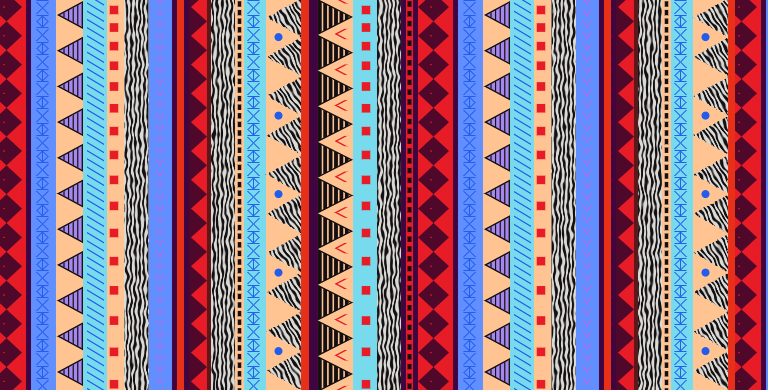
Give the GLSL for this pattern, as a Shadertoy shader.

```glsl
// Vertical folk-textile stripes with zebra fur, wedges, diamonds and stitched trims.

const float HEIGHT = 390.0;      // design units down the canvas
const float WEDGE_STEP = 35.7;
const float FUR_STEP = 39.25;
const float DIAMOND_STEP = 28.8;
const int BANDS = 26;

const vec3 INK = vec3(0.08, 0.06, 0.07);
const vec3 RED = vec3(0.91, 0.11, 0.15);
const vec3 ROYAL = vec3(0.13, 0.36, 0.93);
const vec3 LILAC = vec3(0.65, 0.53, 0.94);
const vec3 PINK = vec3(0.74, 0.40, 0.88);
const vec3 PEACH = vec3(1.0, 0.77, 0.57);
const vec3 MAROON = vec3(0.31, 0.03, 0.16);

// maroon, red, plum, blue, peach, cyan, white, vermilion, brown
const vec3 PALETTE[9] = vec3[9](MAROON, RED, vec3(0.25, 0.02, 0.25),
    vec3(0.38, 0.56, 1.0), PEACH, vec3(0.47, 0.86, 0.93),
    vec3(0.86, 0.86, 0.84), vec3(0.91, 0.19, 0.10), vec3(0.36, 0.09, 0.10));
const float EDGE[BANDS] = float[BANDS](-9., 22., 26., 31., 56., 83., 107., 124.,
    149., 172., 177., 184., 189., 207., 211., 235., 244., 266., 301., 309.,
    318., 353., 377., 401., 406., 413.);
const int TINT[BANDS] = int[BANDS](0, 1, 2, 3, 4, 5, 4, 6, 3, 2, 7, 2, 0, 8, 6,
    4, 5, 4, 7, 2, 4, 5, 6, 2, 1, 2);

vec2 gradient(vec2 cell) {
    float a = 6.2832 * fract(sin(dot(cell, vec2(127.1, 311.7))) * 43758.5);
    return vec2(cos(a), sin(a));
}

float gradientNoise(vec2 p) {
    vec2 i = floor(p), f = p - i, u = f * f * f * (f * (f * 6.0 - 15.0) + 10.0);
    vec2 e = vec2(1, 0);
    float low = mix(dot(gradient(i), f), dot(gradient(i + e), f - e), u.x);
    float high = mix(dot(gradient(i + e.yx), f - e.yx), dot(gradient(i + 1.0), f - 1.0), u.x);
    return mix(low, high, u.y);
}

// Signed offset from the nearest repeat
float repeatAt(float v, float center, float period) {
    return mod(v - center + 0.5 * period, period) - 0.5 * period;
}

float cover(float d, float px) { return 1.0 - smoothstep(-0.6 * px, 0.6 * px, d); }

void paint(inout vec3 col, vec3 tint, float d, float px) { col = mix(col, tint, cover(d, px)); }

float box(vec2 p, vec2 halfSize) {
    vec2 d = abs(p) - halfSize;
    return max(d.x, d.y);
}

// Triangle from a sideways apex to an upright base
float wedge(float x, float y, float apex, float base, float halfBase) {
    float len = abs(base - apex), t = (x - apex) / (base - apex);
    float side = (abs(y) - halfBase * t) * len / length(vec2(len, halfBase));
    return max(side, (t - 1.0) * len);
}

// Wavy, broken fur streaks; negative inside the ink
float zebra(vec2 p) {
    float bend = 4.5 * gradientNoise(p * vec2(0.10, 0.085));
    float breaks = 1.3 * gradientNoise(p * vec2(0.22, 0.13) + 40.0);
    return (0.08 - sin(1.45 * p.x + bend) - breaks) * 0.7;
}

// Crosses, bars and open diamonds threaded on a spine
float stitchwork(float x, float y) {
    x = abs(x);
    y = abs(repeatAt(y, 8.0, 27.0));
    float crossArm = max(abs(x - y) * 0.7 - 0.5, y - 6.0);
    float bar = max(abs(y - 7.5) - 0.45, x - 6.0);
    float diamond = max(abs(x + 13.5 - y - 5.5) * 0.7 - 0.5, 8.0 - y);
    float spine = max(x - 0.45, 8.0 - y);
    return min(min(crossArm, bar), min(diamond, spine));
}

// Offset from the nearest square, spacing widens downward
float widening(float y) {
    float n = floor((sqrt(289.0 + 2.12 * (y - 10.0)) - 17.0) / 1.06 + 0.5);
    return y - (10.0 + n * (17.0 + 0.53 * n));
}

void mainImage(out vec4 fragColor, in vec2 fragCoord) {
    float px = HEIGHT / iResolution.y;
    float x = mod(fragCoord.x * px, 735.0), y = HEIGHT - fragCoord.y * px;
    vec2 fur = vec2(fragCoord.x * px, y);
    if (x >= 418.0) x -= 427.0;

    // Plain bands
    vec3 col = PALETTE[0];
    for (int i = 0; i < BANDS; i++) paint(col, PALETTE[TINT[i]], EDGE[i] - x, px);

    // Diamonds and red teeth
    float dy = repeatAt(y, 7.0, DIAMOND_STEP);
    float diamond = (abs(x - 6.5) * 0.93 + abs(dy) - 14.4) * 0.72;
    paint(col, RED, max(-diamond, x - 22.0), px);
    paint(col, RED, length(vec2(x - 4.0, dy)) - 0.7, px);
    paint(col, RED, wedge(x, dy, 191.0, 207.0, 14.4), px);

    // Stitched trims
    paint(col, ROYAL, min(stitchwork(x - 42.5, y), stitchwork(x - 253.5, y)), px);

    // Lilac wedges with dark outline and ribs
    float lilac = wedge(x, repeatAt(y, 15.0, WEDGE_STEP), 57.0, 83.0, 14.0);
    paint(col, INK, lilac, px);
    paint(col, LILAC, max(lilac + 1.4, 0.6 - abs(repeatAt(x, 64.0, 4.6))), px);

    // Slanted strokes, squares and small chevrons
    float slant = abs(repeatAt(y - 0.6 * x, 0.0, 8.2)) * 0.86 - 0.6;
    paint(col, ROYAL, max(slant, abs(x - 95.5) - 8.5), px);
    float sy = widening(y);
    paint(col, RED, min(box(vec2(x - 114.0, sy), vec2(4.3)), box(vec2(x - 366.0, sy), vec2(4.3))), px);
    float vee = abs(repeatAt(y + 1.5 * abs(x - 160.0), 4.0, 11.5)) * 0.55 - 0.5;
    paint(col, PINK, max(vee, abs(x - 160.0) - 4.0), px);

    // Fur columns, and tilted fur on ragged wedges
    float columns = min(min(abs(x - 136.5), abs(x - 223.0)), abs(x - 389.0)) - 12.0;
    paint(col, INK, max(zebra(fur), columns), px);
    float ragged = wedge(x, repeatAt(y, 17.5, FUR_STEP), 267.0, 301.0, 19.0);
    ragged += 1.6 * gradientNoise(fur * 0.45);
    paint(col, PALETTE[6], max(ragged, x - 301.0), px);
    vec2 tilted = mat2(0.5, 0.87, -0.87, 0.5) * vec2(fur.x, -fur.y);
    paint(col, INK, max(max(zebra(tilted.yx), ragged), x - 301.0), px);
    paint(col, ROYAL, length(vec2(x - 278.5, repeatAt(y, 37.1, 2.0 * FUR_STEP))) - 4.0, px);

    // Ribbed dark wedges facing red arrowheads
    float dark = wedge(x, repeatAt(y, 17.0, WEDGE_STEP), 353.0, 318.0, WEDGE_STEP * 0.5);
    paint(col, INK, dark, px);
    paint(col, PEACH, max(dark + 1.4, abs(repeatAt(x, 322.5, 5.4)) - 0.8), px);
    float ay = abs(repeatAt(y, 34.0, WEDGE_STEP));
    paint(col, RED, max(abs(x - 336.0 - 1.9 * ay) * 0.47 - 0.7, ay - 5.2), px);

    // Dashed seams
    paint(col, INK, box(vec2(x - 239.5, repeatAt(y, 4.0, 8.6)), vec2(1.8, 2.7)), px);
    paint(col, INK, box(vec2(x - 409.5, repeatAt(y, 4.0, 9.8)), vec2(2.0, 2.7)), px);

    fragColor = vec4(col, 1.0);
}
```
